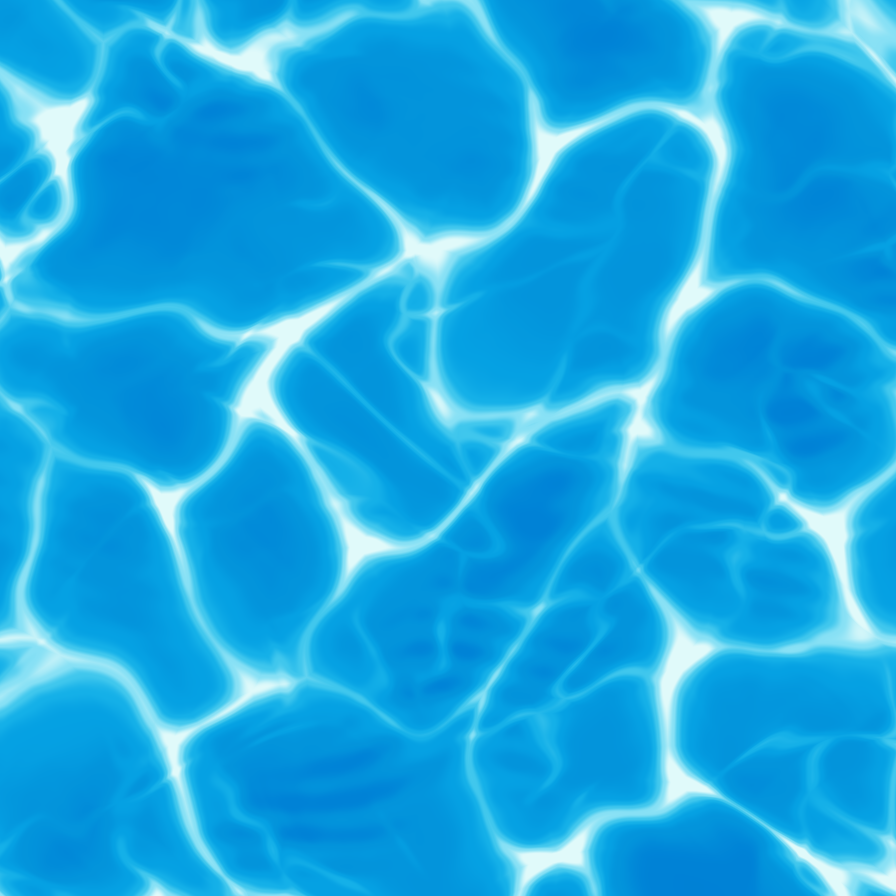
Give the GLSL for this texture, as a WebGL 2 fragment shader.

```glsl
#version 300 es
precision highp float;
// Sunlit pool water: a bright, uneven web of caustic light over soft blue.
// Cellular noise, bent by layered sines, gives the main web and a fainter
// one; their summed light is looked up in a ramp from deep blue to white.

uniform vec2 u_resolution;
out vec4 fragColor;

vec2 hash2(vec2 cell) {
  vec3 h = fract(cell.xyx * vec3(0.1031, 0.1030, 0.0973));
  h += dot(h, h.yzx + 33.33);
  return fract((h.xx + h.yz) * h.zy);
}

// Bends space with successively finer sine waves.
vec2 bend(vec2 p, float amount, float seed) {
  float frequency = 1.7;
  for (int i = 0; i < 4; i++) {
    float phase = seed + 2.3 * float(i);
    p += amount * sin(p.yx * frequency + vec2(phase, phase * 1.7 + 1.0));
    frequency *= 1.9;
    amount *= 0.52;
  }
  return p;
}

// Smooth irregular variation, roughly -1 to 1.
float swell(vec2 p, float seed) {
  vec2 q = bend(p, 0.45, seed);
  return 0.6 * sin(q.x + seed) * sin(q.y * 1.2 - seed)
       + 0.4 * sin(q.x * 1.6 - q.y * 1.9 + seed * 2.0);
}

// Gaps from the nearest site to the second (walls) and third (junctions).
vec2 cellGaps(vec2 p, float seed) {
  vec2 cell = floor(p);
  vec3 nearest = vec3(9.0);
  for (int y = -2; y <= 2; y++) {
    for (int x = -2; x <= 2; x++) {
      vec2 id = cell + vec2(x, y);
      vec2 site = id + 0.5 + 0.88 * (hash2(id + seed) - 0.5);
      float d = distance(p, site);
      if (d < nearest.x) nearest = vec3(d, nearest.xy);
      else if (d < nearest.y) nearest = vec3(nearest.x, d, nearest.y);
      else nearest.z = min(nearest.z, d);
    }
  }
  return nearest.yz - nearest.x;
}

float softLine(float d, float width) {
  return exp(-d * d / (width * width));
}

// Main web: thin cores of varying strength, wide halos, glowing junctions.
float causticWeb(vec2 p, float seed) {
  vec2 gaps = cellGaps(bend(p, 0.20, seed), seed);
  float strength = smoothstep(-0.75, 0.6, swell(p * 2.1, seed + 4.0));
  float width = mix(0.05, 0.09, strength);
  float core = softLine(gaps.x, width) * mix(0.12, 0.36, strength);
  float halo = 0.25 * exp(-4.2 * gaps.x);
  float junction = softLine(gaps.y, 0.19) * mix(0.08, 0.42, strength);
  return core + halo + junction;
}

// Secondary web: pale broken strands that fade in and out.
float veil(vec2 p, float seed) {
  vec2 gaps = cellGaps(bend(p, 0.30, seed), seed);
  float patches = smoothstep(-0.35, 0.7, swell(p * 0.9, seed + 1.0));
  return patches * (0.17 * softLine(gaps.x, 0.10) + 0.11 * exp(-4.0 * gaps.x));
}

// Fine, nearly level surface ripples in patches.
float ripples(vec2 p) {
  float patches = smoothstep(0.0, 0.8, swell(p * 6.0, 2.6));
  float slope = 1.6 * sin(p.x * 9.0) + 1.2 * sin(p.x * 17.0 + p.y * 11.0);
  return 0.035 * patches * sin(p.y * 150.0 + slope * 2.0);
}

vec3 waterColour(float light) {
  vec3 c = vec3(0.00, 0.44, 0.79);
  c = mix(c, vec3(0.00, 0.51, 0.84), smoothstep(0.12, 0.26, light));
  c = mix(c, vec3(0.01, 0.58, 0.86), smoothstep(0.26, 0.36, light));
  c = mix(c, vec3(0.02, 0.63, 0.89), smoothstep(0.36, 0.45, light));
  c = mix(c, vec3(0.08, 0.69, 0.91), smoothstep(0.45, 0.55, light));
  c = mix(c, vec3(0.25, 0.78, 0.93), smoothstep(0.55, 0.69, light));
  c = mix(c, vec3(0.53, 0.88, 0.96), smoothstep(0.69, 0.86, light));
  return mix(c, vec3(0.88, 0.98, 0.98), smoothstep(0.86, 1.12, light));
}

void main() {
  vec2 p = gl_FragCoord.xy / min(u_resolution.x, u_resolution.y);
  float light = 0.30 + 0.07 * swell(p * 7.0, 1.3) + 0.03 * swell(p * 17.0, 5.1);
  light += causticWeb(p * 4.1 + 3.0, 7.0);
  light += veil(p * vec2(6.2, 7.4) + 11.0, 19.0);
  light += ripples(p);
  fragColor = vec4(waterColour(light), 1.0);
}
```
